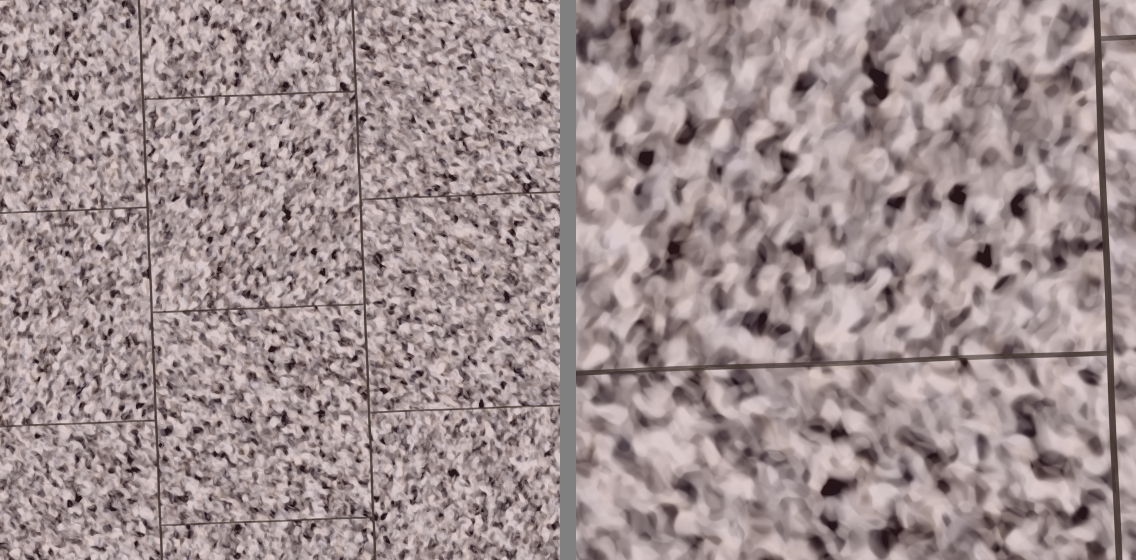
Left, the full canvas; right, a detail of the centre.
Reproduce this texture procedurally as a Shadertoy shader.

```glsl
#define PITCH 0.3810                 // tile side
#define ORIGIN vec2(0.289, 0.051)    // lower left corner of a tile
#define TILT vec2(0.041, 0.038)      // slope of the upright and level joints
#define SHIFT 0.492                  // stagger of every other column
#define GRAIN 0.0086                 // size of the larger grains
#define STRETCH 1.28                 // elongation of the grains
#define JOINT_V 0.0019               // half widths of the joints
#define JOINT_H 0.0014
#define JOINT_COLOR vec3(0.26, 0.21, 0.19)

vec3 hash3(vec2 p) {
    vec3 q = fract(p.xyx * vec3(0.1031, 0.1030, 0.0973));
    q += dot(q, q.yxz + 33.33);
    return fract((q.xxy + q.yzz) * q.zyx);
}

// Soft cellular noise with zero mean and unit variance
float cellNoise(vec2 p) {
    vec2 cell = floor(p), f = p - cell;
    float sum = 0.0, power = 0.0;
    for (int y = -1; y <= 1; y++)
    for (int x = -1; x <= 1; x++) {
        vec2 offset = vec2(x, y);
        vec3 h = hash3(cell + offset);
        vec3 t = hash3(cell + offset + 171.7);
        vec2 d = offset + 0.15 + 0.7 * h.xy - f;
        float r = dot(d, d);
        // The wide negative skirt evens out large blotches
        float w = exp(-3.6 * r) - 0.11 * exp(-1.5 * r);
        sum += w * 2.0 * (t.x + t.y + t.z - 1.5);
        power += w * w;
    }
    return sum * inversesqrt(power + 0.004);
}

vec3 granite(vec2 p, vec3 seed) {
    // Each slab has its own grain direction and its own cut of stone
    float angle = 0.2 + 1.3 * (seed.x - 0.5);
    float c = cos(angle), s = sin(angle);
    vec2 g = mat2(c, -s, s, c) * p / GRAIN;
    g.y /= STRETCH;
    g += floor(seed.yz * 300.0);

    // Bend the grains a little so they are not all ovals
    g += 0.16 * sin(g.yx * vec2(2.3, 1.9) + 2.0 * sin(g * 0.7));

    float z = 0.89 * cellNoise(g)
            + 0.46 * cellNoise(g * 1.8 + 57.3);
    z += 0.08 * (seed.y - 0.5);
    z = clamp(z, -2.5, 2.5);

    // Skewed tone curve: mostly pale feldspar, few dark flecks
    float tone = 0.656 + 0.142 * z - 0.025 * z * z;
    vec3 color = tone - vec3(0.0, 0.063, 0.061);

    // Faint warm and cool minerals, bluish flecks
    float warmth = cellNoise(g * 0.7 + 405.0);
    color += warmth * vec3(0.003, 0.0, -0.006);
    color.b += 0.015 * smoothstep(-0.9, -2.0, z);
    return color;
}

void mainImage(out vec4 fragColor, in vec2 fragCoord) {
    float px = 1.0 / iResolution.y;
    vec2 uv = fragCoord * px;

    // Tilted grid, every other column staggered
    vec2 p = uv + TILT * vec2(uv.y, -uv.x) - ORIGIN;
    p += 0.0003 * sin(p.yx * vec2(41.0, 37.0));
    vec2 grid = p / PITCH;
    float column = floor(grid.x);
    grid.y -= SHIFT * mod(column, 2.0);
    vec2 tile = floor(grid);
    vec2 local = grid - tile;

    vec3 color = granite(local * PITCH, hash3(tile + 19.0));

    // Joints, with uneven filling
    vec2 edge = min(local, 1.0 - local) * PITCH;
    vec2 halfWidth = vec2(JOINT_V, JOINT_H);
    vec2 joint = 1.0 - smoothstep(halfWidth - 0.6 * px, halfWidth + 0.8 * px, edge);
    vec2 wear = 0.5 + 0.25 * sin(p.yx * 67.0 + column) + 0.25 * sin(p.yx * 151.0);
    joint *= mix(vec2(0.95, 0.9), vec2(0.85, 0.6), wear);
    color = mix(color, JOINT_COLOR, max(joint.x, joint.y));

    fragColor = vec4(clamp(color, 0.0, 1.0), 1.0);
}
```
